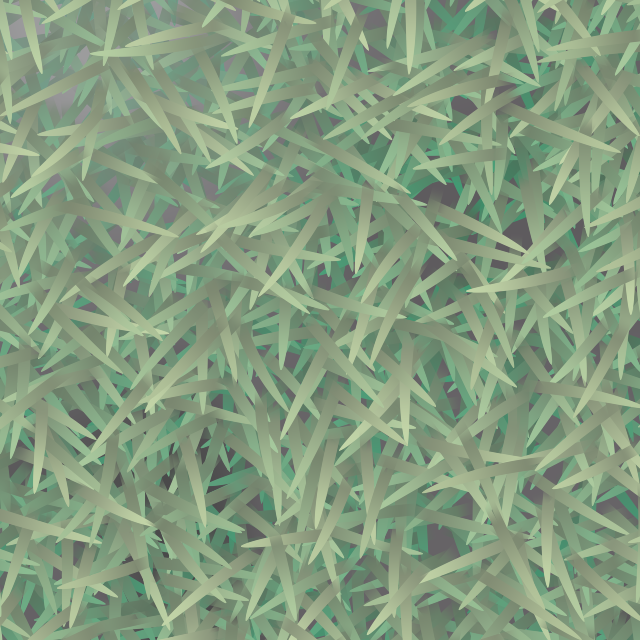
A Shadertoy shader for this texture:

```glsl
// Dense tangle of pale grass blades hanging over grey, misty ground.
#define LAYERS 17
#define CELL 0.125
#define BLADE_LENGTH 0.19
#define BLADE_HALF_WIDTH 0.0115
#define SPREAD 1.45
#define BEND 0.16
#define MIST_AMOUNT 0.55
#define DEEP_TIP vec3(0.25, 0.59, 0.44)
#define DEEP_ROOT vec3(0.33, 0.43, 0.35)
#define TOP_TIP vec3(0.73, 0.80, 0.63)
#define TOP_ROOT vec3(0.50, 0.54, 0.45)
#define MIST_COLOR vec3(0.64, 0.64, 0.645)

vec4 hash4(vec3 p) {
    vec4 q = fract(p.xyzx * vec4(0.1031, 0.1030, 0.0973, 0.1099));
    q += dot(q, q.wzxy + 33.33);
    return fract((q.xxyz + q.yzzw) * q.zywx);
}

float valueNoise(vec2 p) {
    vec2 cell = floor(p), f = fract(p);
    f = f * f * (3.0 - 2.0 * f);
    float a = hash4(vec3(cell, 71.0)).x;
    float b = hash4(vec3(cell + vec2(1, 0), 71.0)).x;
    float c = hash4(vec3(cell + vec2(0, 1), 71.0)).x;
    float d = hash4(vec3(cell + vec2(1, 1), 71.0)).x;
    return mix(mix(a, b, f.x), mix(c, d, f.x), f.y);
}

// Mist is thickest in the upper left corner and drifts softly elsewhere.
float mistDensity(vec2 p) {
    vec2 d = p - vec2(0.17, 1.0);
    float glow = exp(-dot(d, d) * 11.0);
    return clamp(glow + 0.3 * valueNoise(p * 3.0 + 4.0) - 0.05, 0.0, 1.0);
}

// Returns coverage in x and position from root (0) to tip (1) in y.
vec2 blade(vec2 p, float angle, float len, float bend, float aa) {
    vec2 along = vec2(sin(angle), -cos(angle));
    float t = dot(p, along) / len + 0.5;
    float side = dot(p, vec2(-along.y, along.x)) - bend * len * t * (t - 1.0);
    float u = clamp(t, 0.0, 1.0);
    float halfWidth = BLADE_HALF_WIDTH * pow(1.0 - u, 0.55) * (0.8 + 0.6 * u);
    float inside = smoothstep(-aa, aa, halfWidth - abs(side));
    inside *= step(0.0, t) * step(t, 1.0);
    return vec2(inside, u);
}

void mainImage(out vec4 fragColor, in vec2 fragCoord) {
    vec2 p = fragCoord / iResolution.y;
    float aa = 0.6 / iResolution.y;
    float mist = mistDensity(p);

    // Ground with darker hollows toward the bottom
    float light = valueNoise(p * 3.5 + 17.0) + 0.7 * p.y;
    vec3 color = mix(vec3(0.22), vec3(0.37, 0.355, 0.37), smoothstep(0.1, 0.6, light));
    color = mix(color, MIST_COLOR, mist * 0.9);

    // Blades from the deepest layer to the top
    for (int layer = 0; layer < LAYERS; layer++) {
        float id = float(layer);
        float height = id / float(LAYERS - 1);
        vec2 q = p / CELL + hash4(vec3(id, 5.0, 9.0)).xy * 10.0;
        vec2 home = floor(q);
        for (int y = -1; y <= 1; y++)
        for (int x = -1; x <= 1; x++) {
            vec2 cell = home + vec2(x, y);
            vec4 place = hash4(vec3(cell, id + 11.0));
            vec4 look = hash4(vec3(cell, id + 53.0));
            vec2 local = (q - cell - place.xy) * CELL;
            float angle = (place.z * 2.0 - 1.0) * SPREAD;
            float len = BLADE_LENGTH * mix(0.78, 1.15, place.w);
            vec2 b = blade(local, angle, len, BEND * (look.x - 0.5) * 2.0, aa);

            float age = clamp(height + 0.3 * (look.y - 0.5), 0.0, 1.0);
            vec3 root = mix(DEEP_ROOT, TOP_ROOT, age);
            vec3 tip = mix(DEEP_TIP, TOP_TIP, age);
            vec3 tint = mix(root, tip, smoothstep(0.0, 0.95, b.y));
            tint *= 0.95 + 0.1 * look.z;
            tint = mix(tint, MIST_COLOR, mist * (1.0 - height) * MIST_AMOUNT);
            float opacity = b.x * smoothstep(0.0, 0.22, b.y);
            color = mix(color, tint, opacity);
        }
    }
    fragColor = vec4(color, 1.0);
}
```
